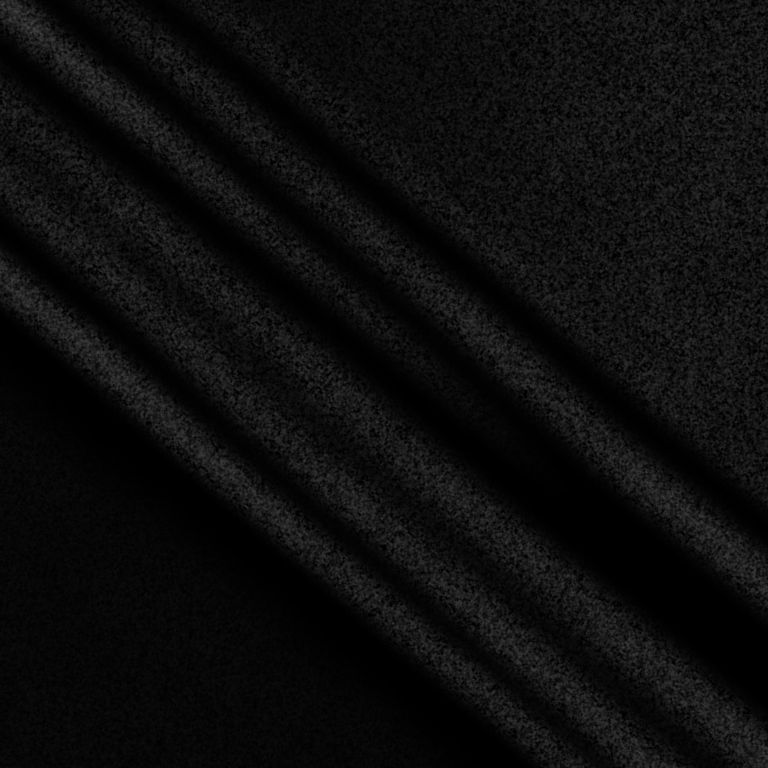
Write a Shadertoy shader that draws this texture.

```glsl
// Black satin cloth with soft diagonal folds and a fine woven grain.
#define FOLDS 6
#define GRAIN_CELLS 310.0
#define FINE_CELLS 470.0
#define GRAIN_STRENGTH 0.25
#define WOBBLE 0.006
#define UPPER_CLOTH 0.078
#define LOWER_CLOTH 0.027
#define TINT vec3(1.0, 0.99, 1.0)

float hash(vec2 p) {
    vec3 q = fract(vec3(p.xyx) * 0.1031);
    q += dot(q, q.yzx + 33.33);
    return fract((q.x + q.y) * q.z);
}

float valueNoise(vec2 p) {
    vec2 cell = floor(p), f = fract(p);
    f = f * f * (3.0 - 2.0 * f);
    float low = mix(hash(cell), hash(cell + vec2(1, 0)), f.x);
    float high = mix(hash(cell + vec2(0, 1)), hash(cell + vec2(1, 1)), f.x);
    return mix(low, high, f.y);
}

// Fold: height at the left edge, downward slope, softness above, softness below
const vec4 foldShape[FOLDS] = vec4[FOLDS](
    vec4(1.224, 0.856, 0.032, 0.023),
    vec4(1.117, 0.879, 0.026, 0.027),
    vec4(0.998, 0.855, 0.021, 0.023),
    vec4(0.870, 0.860, 0.028, 0.036),
    vec4(0.766, 0.905, 0.032, 0.024),
    vec4(0.646, 0.868, 0.021, 0.022));

// Sheen of each fold at the left and right edges
const vec2 foldSheen[FOLDS] = vec2[FOLDS](
    vec2(0.060, 0.085),
    vec2(0.062, 0.142),
    vec2(0.170, -0.050),
    vec2(0.078, 0.130),
    vec2(0.095, 0.130),
    vec2(0.150, 0.085));

float heightAbove(vec4 fold, vec2 p) {
    return p.y - fold.x + fold.y * p.x;
}

float clothShade(vec2 p) {
    // Slow drift keeps the folds from being ruler straight
    vec2 bent = p + vec2(0.0, WOBBLE * (2.0 * valueNoise(p * 5.0) - 1.0));
    float shade = 0.0;
    for (int i = 0; i < FOLDS; i++) {
        vec4 fold = foldShape[i];
        float d = heightAbove(fold, bent);
        float t = d / (d > 0.0 ? fold.z : fold.w);
        float sheen = max(mix(foldSheen[i].x, foldSheen[i].y, p.x), 0.0);
        shade += sheen * exp(-0.5 * t * t);
    }
    // Flat cloth on either side of the folds
    float upper = smoothstep(0.0, 0.09, heightAbove(foldShape[0], bent));
    float lower = smoothstep(0.05, 0.20, -heightAbove(foldShape[FOLDS - 1], bent));
    shade += upper * UPPER_CLOTH * mix(0.5, 1.0, smoothstep(0.35, 0.95, p.x));
    shade += lower * LOWER_CLOTH;
    return shade * mix(0.9, 1.1, valueNoise(p * 14.0 + 7.0));
}

void mainImage(out vec4 fragColor, in vec2 fragCoord) {
    vec2 uv = fragCoord / iResolution.xy;
    float shade = clothShade(uv);

    // Coarse nap mixed with fine threads, turned off the canvas axes
    vec2 weave = mat2(0.8, 0.6, -0.6, 0.8) * uv + 2.0;
    float grain = mix(valueNoise(weave * GRAIN_CELLS),
                      valueNoise(weave.yx * FINE_CELLS + 31.7), 0.45) - 0.5;

    // Grain breaks into sparse specks where the sheen falls away
    float light = shade + grain * GRAIN_STRENGTH * smoothstep(0.0, 0.09, shade);
    light = max(light - 0.006 * (1.0 - smoothstep(0.0, 0.04, shade)), 0.0);
    fragColor = vec4(light * TINT, 1.0);
}
```
